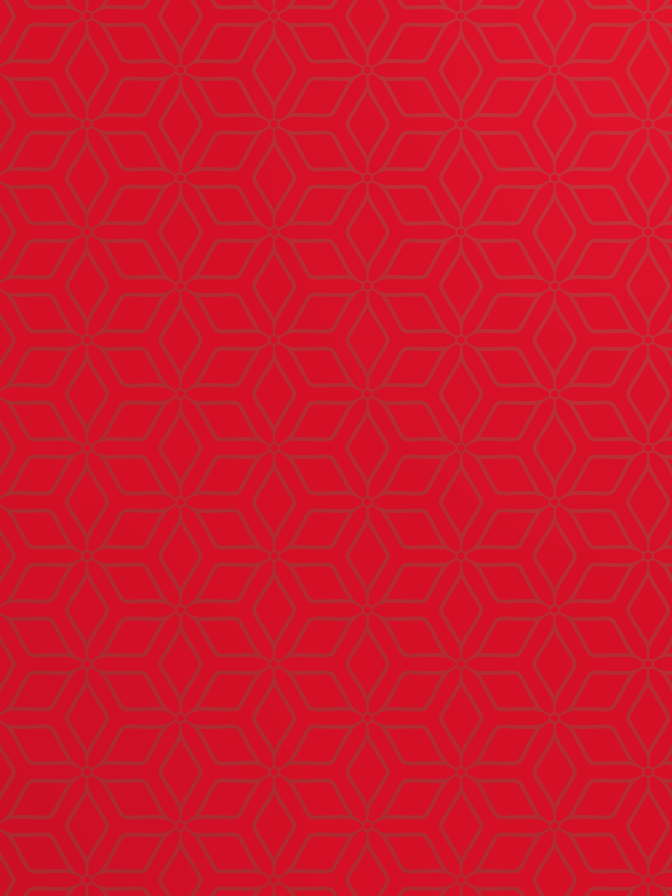
Reproduce this pattern procedurally as a WebGL 1 fragment shader.

```glsl
precision highp float;

uniform vec2 u_resolution;

const float PI = 3.14159265;

// Offset from the nearest node of a triangular lattice with unit spacing
vec2 nearestNode(vec2 p) {
  vec2 cell = vec2(sqrt(3.0), 1.0);
  vec2 a = mod(p + 0.5 * cell, cell) - 0.5 * cell;
  vec2 b = mod(p, cell) - 0.5 * cell;
  return dot(a, a) < dot(b, b) ? a : b;
}

// Fold six sectors into one: x runs along the petal axis, y is across it
vec2 foldSixfold(vec2 p) {
  float angle = mod(atan(p.x, p.y) + PI / 6.0, PI / 3.0) - PI / 6.0;
  return length(p) * vec2(cos(angle), abs(sin(angle)));
}

// Rhombic petal outline whose sides sweep inward to a thin stem
float petalLine(vec2 q) {
  float fromMiddle = 0.5 - q.x;
  float rounded = sqrt(fromMiddle * fromMiddle + 0.0009);
  float side = 0.205 - 0.64 * rounded;
  float root = sqrt(side * side + 0.000625);
  float halfWidth = 0.5 * (side + root);
  float slope = 0.32 * (1.0 + side / root) * fromMiddle / rounded;
  float dist = abs(q.y - halfWidth) / sqrt(1.0 + slope * slope);
  float stroke = mix(0.008, 0.018, smoothstep(0.09, 0.21, q.x));
  return max(dist - stroke, 0.05 - q.x);
}

// Small six-pointed ring around each node
float starRing(vec2 q) {
  return abs(dot(q, vec2(0.766, 0.643)) - 0.041) - 0.011;
}

void main() {
  vec2 uv = gl_FragCoord.xy / u_resolution;
  float spacing = 0.1607;
  vec2 p = (gl_FragCoord.xy / u_resolution.x - vec2(0.547, 0.747)) / spacing;
  float pixel = 1.0 / (u_resolution.x * spacing);

  vec2 q = foldSixfold(nearestNode(p));
  float dist = min(petalLine(q), starRing(q));
  float ink = 1.0 - smoothstep(-0.6 * pixel, 0.6 * pixel, dist);

  // Soft light from the upper right, slight shade at the lower left
  float glow = 1.0 - smoothstep(0.0, 0.75, length(uv - 1.0));
  float shade = 1.0 - smoothstep(0.0, 0.5, length(uv));
  vec3 ground = vec3(0.83, 0.06, 0.15) + glow * vec3(0.05, 0.015, 0.02) - shade * vec3(0.03, 0.0, 0.005);
  vec3 line = mix(vec3(0.67, 0.17, 0.19), vec3(0.73, 0.18, 0.21), smoothstep(0.2, 1.8, uv.x + uv.y));
  line += glow * vec3(0.04, 0.02, 0.02);

  gl_FragColor = vec4(mix(ground, line, ink), 1.0);
}
```
